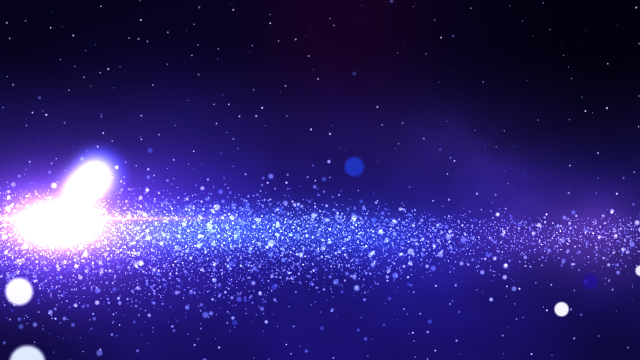
Give the GLSL for this background, as a Shadertoy shader.

```glsl
float hash(vec2 p) {
    return fract(sin(dot(p, vec2(127.1, 311.7))) * 43758.55);
}

float noise(vec2 p) {
    vec2 i = floor(p), f = fract(p);
    f = f * f * (3.0 - 2.0 * f);
    return mix(mix(hash(i), hash(i + vec2(1, 0)), f.x),
               mix(hash(i + vec2(0, 1)), hash(i + vec2(1, 1)), f.x), f.y);
}

float fbm(vec2 p) {
    float sum = 0.0, weight = 0.5;
    for (int i = 0; i < 4; i++) {
        sum += weight * noise(p);
        p = p * 2.03 + 7.1;
        weight *= 0.5;
    }
    return sum;
}

// Gaussian blob with separate horizontal and vertical spread
float blob(vec2 p, vec2 centre, vec2 spread) {
    vec2 d = (p - centre) / spread;
    return exp(-dot(d, d));
}

float disc(vec2 p, vec2 centre, float radius, float blur) {
    return 1.0 - smoothstep(radius - blur, radius + blur, length(p - centre));
}

// Share of cells holding a particle in the dusty band
float bandDensity(vec2 p, float spread) {
    float y = p.y - 0.365;
    float above = mix(0.075, 0.03, smoothstep(0.5, 1.4, p.x));
    float below = mix(0.14, 0.085, smoothstep(0.4, 1.5, p.x));
    float width = (y > 0.0 ? above : below) * spread;
    float along = mix(0.95, 0.5, smoothstep(0.9, 1.4, p.x));
    return along * exp(-y * y / (width * width));
}

// One rotated grid of round particles: x = coverage, y = random tint
vec2 particles(vec2 p, float cell, float radius, float seed, float spread, float floorDensity) {
    float a = seed * 1.7 + 0.4;
    mat2 turn = mat2(cos(a), sin(a), -sin(a), cos(a));
    vec2 id = floor(turn * p / cell);
    vec2 key = id + seed * 17.3;
    vec2 jitter = 0.22 + 0.56 * vec2(hash(key), hash(key + 5.7));
    vec2 centre = (id + jitter) * cell * turn;
    float keep = step(hash(key + 11.9), bandDensity(centre, spread) + floorDensity);
    float size = radius * mix(0.55, 1.0, hash(key + 23.1));
    float tint = hash(key + 31.7);
    float light = disc(p, centre, size, 0.75 / iResolution.y + size * 0.2);
    return vec2(keep * light * mix(0.35, 1.0, tint), tint);
}

vec3 nebula(vec2 p) {
    vec3 color = mix(vec3(0.10, 0.065, 0.43), vec3(0.14, 0.10, 0.57), smoothstep(0.0, 0.3, p.y));
    color = mix(color, vec3(0.085, 0.06, 0.32), smoothstep(0.34, 0.62, p.y));
    color = mix(color, vec3(0.02, 0.008, 0.11), smoothstep(0.52, 0.9, p.y));
    color *= 1.0 - 0.35 * smoothstep(1.1, 1.8, p.x) * smoothstep(0.45, 0.15, abs(p.y - 0.1));
    color *= 1.0 - 0.55 * blob(p, vec2(1.72, 0.85), vec2(0.4, 0.35));
    color *= 1.0 - 0.4 * blob(p, vec2(0.0, 0.02), vec2(0.35, 0.15));

    // Coloured haze
    float cloud = fbm(p * vec2(3.5, 4.5) + 3.0);
    color *= 0.75 + 0.5 * cloud;
    color += vec3(0.07, 0.0, 0.03) * blob(p, vec2(0.95, 0.95), vec2(0.25, 0.3));
    color += vec3(0.15, 0.10, 0.30) * cloud * blob(p, vec2(1.27, 0.55), vec2(0.22, 0.15));
    color += vec3(0.30, 0.17, 0.28) * cloud * blob(p, vec2(1.62, 0.34), vec2(0.3, 0.12));
    color += vec3(0.04, 0.03, 0.12) * blob(p, vec2(0.4, 0.6), vec2(0.35, 0.25));
    color += vec3(0.10, 0.26, 0.36) * blob(p, vec2(0.55, 0.36), vec2(0.33, 0.06));
    color += vec3(0.05, 0.10, 0.22) * blob(p, vec2(1.03, 0.34), vec2(0.2, 0.08));
    return color;
}

vec3 flare(vec2 p) {
    vec2 core = vec2(0.16, 0.38);
    vec3 light = vec3(1.5, 1.4, 1.6) * blob(p, core, vec2(0.105, 0.06));
    light += vec3(0.60, 0.38, 0.72) * blob(p, core, vec2(0.22, 0.11));
    light += vec3(0.20, 0.10, 0.32) * blob(p, core, vec2(0.4, 0.22));

    // Upper lobe and its blue halo
    light += vec3(0.06, 0.12, 0.60) * disc(p, vec2(0.275, 0.52), 0.06, 0.04);
    light += 1.5 * blob(p, vec2(0.265, 0.51), vec2(0.046));
    light += 1.2 * blob(p, vec2(0.22, 0.475), vec2(0.042));

    // Horizontal streak
    float fade = smoothstep(0.8, 0.15, p.x);
    light += vec3(0.75, 0.45, 0.80) * fade * exp(-abs(p.y - 0.393) / 0.005);
    return light;
}

void mainImage(out vec4 fragColor, in vec2 fragCoord) {
    vec2 p = fragCoord / iResolution.y;
    vec3 color = nebula(p);

    // Particles, from fine dust to sparse larger lights
    for (int i = 0; i < 12; i++) {
        float t = float(i) / 11.0;
        float cell = mix(0.010, 0.075, t * t);
        float radius = mix(0.0015, 0.0085, t * t);
        vec2 dot2 = particles(p, cell, radius, float(i) + 1.0, mix(0.8, 1.6, t), 0.0);
        vec3 tint = mix(vec3(0.25, 0.45, 1.0), vec3(0.88, 0.94, 1.0), dot2.y);
        color += tint * dot2.x * mix(0.8, 0.65, t);
    }

    // Stars over the whole sky
    for (int i = 0; i < 2; i++)
        color += 0.85 * particles(p, 0.065, 0.003, 20.0 + float(i), 0.1, 0.24).x;

    // Large soft lights
    color = mix(color, vec3(0.12, 0.22, 0.80), 0.85 * disc(p, vec2(0.984, 0.537), 0.027, 0.006));
    color = mix(color, vec3(0.13, 0.06, 0.62), 0.7 * disc(p, vec2(1.64, 0.218), 0.021, 0.007));
    color = mix(color, vec3(0.90, 0.93, 1.0), disc(p, vec2(0.053, 0.19), 0.038, 0.007));
    color = mix(color, vec3(0.86, 0.91, 1.0), disc(p, vec2(0.076, -0.01), 0.050, 0.008));
    color = mix(color, vec3(0.97, 0.96, 1.0), disc(p, vec2(1.56, 0.141), 0.020, 0.004));
    color = mix(color, vec3(0.92, 0.92, 1.0), disc(p, vec2(1.78, 0.248), 0.015, 0.004));

    color += flare(p);
    fragColor = vec4(clamp(color, 0.0, 1.0), 1.0);
}
```
